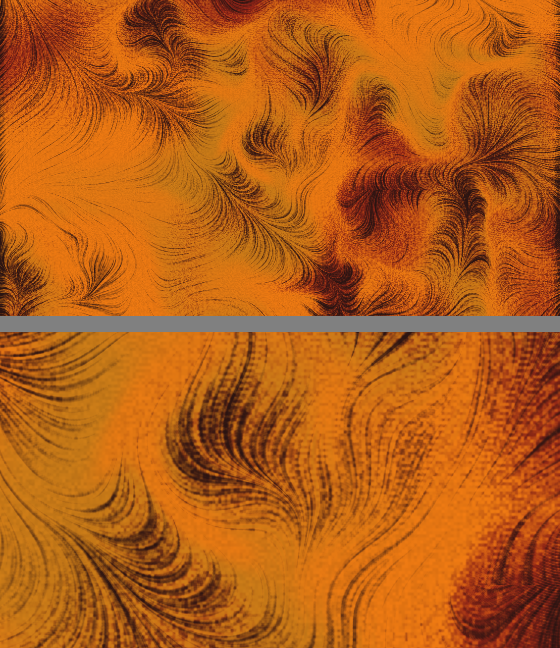
Top: the whole. Bottom: its middle third, enlarged.
Reproduce this background procedurally as a Shadertoy shader.

```glsl
// Fiery particle trails combed along a turbulent flow: bright ridges, dark fans.

const int   UP_STEPS    = 30;      // samples against the flow
const int   DOWN_STEPS  = 22;      // samples along the flow
const float STEP_LENGTH = 0.0031;  // in canvas heights
const float SWIRL_SCALE = 1.7;     // swirls per canvas height
const float SWIRL_TURN  = 9.0;     // radians covered by the flow noise
const float GRAIN_SCALE = 310.0;   // trail grains per canvas height
const float GRAIN_DEV   = 0.046;   // spread of the averaged grain
const float MAX_SPREAD  = 34.0;    // limit for the flow divergence
const vec2  SEAM_START  = vec2(1.09, 0.40);
const float SEAM_LENGTH = 0.38;
const float SEAM_TURN   = 2.0;
const float SIDE_FADE   = 0.03;

const vec3 SOOT   = vec3(0.17, 0.08, 0.07);
const vec3 RED    = vec3(0.58, 0.14, 0.09);
const vec3 ORANGE = vec3(0.90, 0.46, 0.07);
const vec3 OCHRE  = vec3(0.77, 0.47, 0.09);

const mat2 TILT = mat2(0.8, 0.6, -0.6, 0.8);

float hash(vec2 p) {
    return fract(sin(dot(p, vec2(127.1, 311.7))) * 43758.5453);
}

float noise(vec2 p) {
    vec2 cell = floor(p);
    vec2 f = fract(p);
    f = f * f * f * (f * (f * 6.0 - 15.0) + 10.0);
    float low  = mix(hash(cell), hash(cell + vec2(1.0, 0.0)), f.x);
    float high = mix(hash(cell + vec2(0.0, 1.0)), hash(cell + vec2(1.0)), f.x);
    return mix(low, high, f.y);
}

// Direction of the flow in radians, with one abrupt horizontal crease.
float flowAngle(vec2 p) {
    vec2 q = TILT * p * SWIRL_SCALE + vec2(3.7, 8.2);
    float swirl = noise(q);
    float wisps = smoothstep(0.3, 0.7, noise(q * 1.3 + 23.0));  // calm to ragged
    q = TILT * q * 2.3 + 5.3;
    swirl += mix(0.25, 0.55, wisps) * (noise(q) - 0.5);
    q = TILT * q * 2.4 + 9.1;
    swirl += mix(0.04, 0.32, wisps) * (noise(q) - 0.5);

    float along = (p.x - SEAM_START.x) / SEAM_LENGTH;
    float crease = smoothstep(-0.1, 0.1, along) * (1.0 - smoothstep(0.4, 1.0, along));
    crease *= step(p.y, SEAM_START.y) * smoothstep(0.0, 0.35, p.y);
    return SWIRL_TURN * swirl + SEAM_TURN * crease;
}

vec2 heading(float angle) {
    return vec2(cos(angle), sin(angle));
}

void mainImage(out vec4 fragColor, in vec2 fragCoord) {
    vec2 uv = fragCoord / iResolution.y;
    float width = iResolution.x / iResolution.y;
    float grain = 0.0;
    float weightSum = 0.0;

    // Upstream: average the grain and sum how far the flow has converged.
    vec2 origin = uv;
    float gather = 0.0;
    for (int i = 0; i < UP_STEPS; i++) {
        float weight = 1.0 - float(i) / float(UP_STEPS);
        grain += weight * noise(origin * GRAIN_SCALE);
        weightSum += weight;

        float angle = flowAngle(origin);
        vec2 dir = heading(angle);
        vec2 side = vec2(-dir.y, dir.x);
        float spread = (flowAngle(origin + side * STEP_LENGTH) - angle) / STEP_LENGTH;
        gather -= clamp(spread, -MAX_SPREAD, MAX_SPREAD) * STEP_LENGTH;
        origin -= dir * STEP_LENGTH;
    }

    // Downstream: keeps the lines thin where the flow fans out.
    vec2 target = uv;
    for (int i = 0; i < DOWN_STEPS; i++) {
        target += heading(flowAngle(target)) * STEP_LENGTH;
        float weight = 1.0 - float(i + 1) / float(DOWN_STEPS + 1);
        grain += weight * noise(target * GRAIN_SCALE);
        weightSum += weight;
    }
    float strand = clamp((grain / weightSum - 0.5) / GRAIN_DEV, -2.5, 2.5);
    float density = tanh(0.6 * (gather + 0.8));
    float speckle = noise(uv * GRAIN_SCALE + 41.0) - 0.5;

    // Trails keep the hue of the place they came from.
    float warmth = 0.7 * noise(origin * 2.3 + 17.0) + 0.3 * noise(origin * 6.0 + 31.0);
    warmth += 0.13 * density + 0.02 * strand + 0.20 * speckle;
    float heat = smoothstep(0.27, 0.69, warmth);
    float ridge = smoothstep(0.0, 0.9, density);
    float ochre = smoothstep(0.46, 0.76, noise(origin * 2.7 + 53.0) + 0.02 * strand);
    vec3 hue = mix(RED, ORANGE, heat);
    hue = mix(hue, OCHRE, ochre * heat * (1.0 - 0.8 * ridge));

    // Sparse trails let the dark ground show through, also at the sides.
    float sideGap = min(uv.x, width - uv.x);
    float thinning = 1.4 * (1.0 - smoothstep(0.0, SIDE_FADE, sideGap));
    float cover = 0.66 * strand + 1.05 * density + 0.5 * speckle - thinning;
    cover += 0.7 * (heat - 0.5);
    float ink = smoothstep(-2.6, 0.6, cover);

    vec3 color = mix(SOOT, hue, ink);
    color *= 1.0 + 0.10 * speckle;
    fragColor = vec4(clamp(color, 0.0, 1.0), 1.0);
}
```
